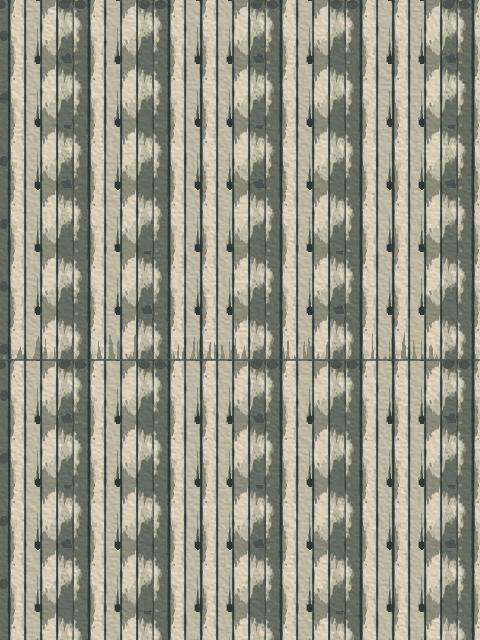
Give the GLSL for this texture, as a Shadertoy shader.

```glsl
const float PLANKS = 30.0;        // planks across the canvas
const float FIRST_GAP = 0.573;    // first gap, in plank widths
const float ROWS = 10.2;          // wear repeats per canvas height
const float SEAM = 0.5625;        // panel joint, measured from the top
const float GAP = 0.045;          // half width of a gap, in planks
const float GRAIN = 0.13;         // strength of the canvas relief
const vec2 GRAIN_SCALE = vec2(140.0, 270.0);
const float TAU = 6.2831853;

const vec3 TAN = vec3(0.74, 0.72, 0.64);
const vec3 CREAM = vec3(0.84, 0.81, 0.73);
const vec3 OLIVE = vec3(0.54, 0.54, 0.48);
const vec3 SLATE = vec3(0.40, 0.42, 0.38);
const vec3 DEEP = vec3(0.30, 0.33, 0.31);
const vec3 INK = vec3(0.19, 0.22, 0.21);

float hash(vec2 p) {
    vec3 q = fract(vec3(p.xyx) * 0.1031);
    q += dot(q, q.yzx + 33.33);
    return fract((q.x + q.y) * q.z);
}

// Value noise that wraps vertically after the given number of cells
float noise(vec2 p, float period) {
    vec2 c = floor(p), f = fract(p);
    f = f * f * (3.0 - 2.0 * f);
    float y0 = mod(c.y, period), y1 = mod(c.y + 1.0, period);
    return mix(mix(hash(vec2(c.x, y0)), hash(vec2(c.x + 1.0, y0)), f.x),
               mix(hash(vec2(c.x, y1)), hash(vec2(c.x + 1.0, y1)), f.x), f.y);
}

// Ragged vertical streaks, centred on zero
float streaks(vec2 p, float seed) {
    float s = seed * 37.0;
    return 0.4 * noise(vec2(p.x * 2.5 + s, p.y * 5.0), 5.0)
         + 0.35 * noise(vec2(p.x * 6.0 + s, p.y * 11.0), 11.0)
         + 0.25 * noise(vec2(p.x * 11.0 + s, p.y * 23.0), 23.0) - 0.5;
}

// Signed distance along the repeat, from -0.5 to 0.5
float wrap(float t) { return fract(t + 0.5) - 0.5; }

// Paints a colour where the field is positive
void paint(inout vec3 col, vec3 ink, float field) {
    col = mix(col, ink, smoothstep(-0.03, 0.03, field));
}

float blot(vec2 p, vec2 centre, vec2 radius, float rough) {
    return 1.0 - length(vec2(p.x - centre.x, wrap(p.y - centre.y)) / radius) + rough;
}

vec3 plankColor(vec2 p, float row, float slot, bool border) {
    float kind = mod(slot, 5.0);
    float x = p.x, t = p.y, r = streaks(p, kind + 1.0);
    vec3 col = TAN;
    if (border) {                                   // dark edge plank
        col = SLATE;
        paint(col, DEEP, blot(p, vec2(0.63, 0.57), vec2(0.28, 0.08), r));
    } else if (kind < 0.5) {                        // bleached centre
        paint(col, CREAM, 0.30 - abs(x - 0.52) + 0.9 * r + 0.12 * cos(TAU * (t - 0.4)));
        paint(col, OLIVE, 0.20 + 0.14 * cos(TAU * (t - 0.9)) + 0.7 * r - x);
    } else if (kind < 1.5) {                        // plain board with knots
        float rise = 0.95 - t;
        float height = 0.55 * noise(vec2(x * 9.0 + 5.0, 0.0), 1.0);
        paint(col, OLIVE, min(min(height - rise, rise + 0.05), x - 0.6 + 0.4 * r));
        paint(col, DEEP, min(min(0.5 * height - rise, rise), x - 0.74));
        paint(col, INK, blot(p, vec2(0.82, 0.955), vec2(0.19, 0.06), 0.8 * r));
        paint(col, INK, blot(p, vec2(0.72, 0.93), vec2(0.10, 0.035), 0.0));
    } else if (kind < 2.5) {                        // broad pale patches
        paint(col, CREAM, 0.24 - abs(wrap(t - 0.40 + 0.2 * (x - 0.5))) + 0.45 * r);
        paint(col, OLIVE, 0.25 - abs(wrap(t - 0.95)) - 0.22 * x + 0.5 * r);
    } else if (kind < 3.5) {                        // peeling dark paint
        float peel = 0.33 - 0.26 * x - abs(wrap(t - 0.36)) + 0.5 * r;
        col = SLATE;
        paint(col, OLIVE, peel + 0.07);
        paint(col, TAN, peel);
        paint(col, CREAM, peel - 0.16);
        bool stained = mod(row, 2.0) < 0.5 && (row < 3.0) == (slot < 5.0);
        if (stained) paint(col, DEEP, blot(p, vec2(0.6, 0.955), vec2(0.34, 0.13), 1.6 * r));
    } else {                                        // dark paint, torn left edge
        float tear = 0.15 + 0.2 * cos(TAU * (t - 0.48)) + 0.75 * r - x;
        col = SLATE;
        paint(col, OLIVE, tear + 0.09);
        paint(col, TAN, tear);
        paint(col, CREAM, tear - 0.14);
        paint(col, DEEP, x - 0.88 + 0.25 * r);
    }
    return col;
}

void mainImage(out vec4 fragColor, in vec2 fragCoord) {
    vec2 uv = fragCoord / iResolution.xy;
    float top = 1.0 - uv.y;
    float panelY = top < SEAM ? top : top - SEAM;
    float across = uv.x * PLANKS - FIRST_GAP;
    float index = floor(across), slot = mod(index, 12.0), kind = mod(slot, 5.0);
    float row = floor(panelY * ROWS);
    bool border = index < 0.0;
    vec2 p = vec2(fract(across), fract(panelY * ROWS));
    vec3 col = plankColor(p, row, slot, border);

    // Splinters above the joint, stains under it
    float above = SEAM - top;
    float spike = 0.045 * pow(noise(vec2(across * 7.0, 3.0), 8.0), 3.0);
    if (above > 0.0 && kind < 2.5) paint(col, OLIVE, (spike - above) * 20.0);
    if (kind > 2.5 || border)
        paint(col, DEEP, 1.0 - length(vec2((p.x - 0.45) / 0.35, (panelY - 0.007) / 0.007)));

    // Gaps between boards, heavier beside the torn ones
    float edge = min(p.x, 1.0 - p.x);
    float nearest = mod(floor(across + 0.5), 12.0);
    float joint = mod(nearest, 5.0);
    float width = GAP * (joint > 3.5 ? 0.45 : (joint < 0.5 ? 1.45 : 1.0));
    float wobble = 0.03 * (noise(vec2(nearest * 7.0, panelY * 90.0), 90.0) - 0.5);
    float soft = 0.7 * PLANKS / iResolution.x;
    col = mix(col, DEEP, 0.6 * (1.0 - smoothstep(width, width + 0.06, edge + wobble)));
    col = mix(col, INK, 1.0 - smoothstep(width - soft, width + soft, edge + wobble));
    float seamSoft = 1.0 / iResolution.y;
    col = mix(col, DEEP, 0.75 * (1.0 - smoothstep(0.0006, 0.0006 + seamSoft, abs(above))));

    // Embossed canvas grain
    vec2 g = uv * GRAIN_SCALE;
    float relief = noise(g, 512.0) - noise(g + vec2(0.35, 0.6), 512.0);
    fragColor = vec4(col * (1.0 + GRAIN * relief), 1.0);
}
```
